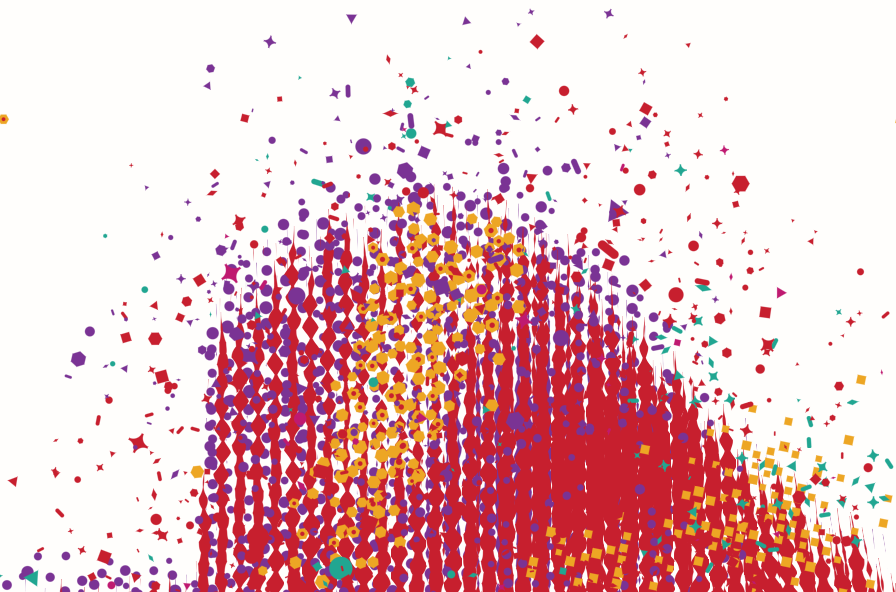
Give the GLSL for this background, as a Shadertoy shader.

```glsl
// A mound of confetti on white: beaded columns under a dome, a slanting band
// of orange hexagons, teal chips and a halo of loose pieces. Each piece lives
// in a jittered grid cell; soft masks decide which cells fill.

const vec3 WHITE = vec3(1.0, 0.995, 0.99);
const vec3 RED = vec3(0.78, 0.12, 0.18);
const vec3 PURPLE = vec3(0.48, 0.20, 0.58);
const vec3 MAGENTA = vec3(0.75, 0.10, 0.44);
const vec3 ORANGE = vec3(0.93, 0.65, 0.14);
const vec3 TEAL = vec3(0.13, 0.65, 0.57);
const float COLUMN_STEP = 0.030;
const float DOT_STEP = 0.031;
const float HEX_STEP = 0.033;
const float TILE_STEP = 0.021;
const float CHIP_STEP = 0.027;
const int HALO_LAYERS = 8;
const float HALO_DENSITY = 0.26;

struct Cell { vec2 centre; vec3 rnd; };

vec3 hash3(vec2 id, float seed) {
    vec3 q = fract(id.xyx * vec3(0.1031, 0.1030, 0.0973) + seed * 0.137);
    q += dot(q, q.yzx + 33.33);
    return fract((q.xxy + q.yzz) * q.zyx);
}

mat2 turn(float a) { return mat2(cos(a), sin(a), -sin(a), cos(a)); }

void paint(inout vec3 col, vec3 tint, float d) {
    col = mix(col, tint, smoothstep(0.8, -0.8, d * iResolution.y));
}

float blob(vec2 p, vec2 centre, vec2 radii) {
    vec2 q = (p - centre) / radii;
    return exp(-dot(q, q));
}

// Staggered grid cell holding a jittered centre
Cell cellAt(vec2 p, float size, float jitter, float seed) {
    vec2 q = p / size;
    vec2 lift = vec2(0.0, 0.5 * mod(floor(q.x), 2.0));
    vec2 id = floor(q + lift);
    vec2 shift = jitter * (hash3(id, seed + 7.0).xy - 0.5);
    return Cell((id + 0.5 - lift + shift) * size, hash3(id, seed));
}

// Circle, square, hexagon, star, diamond, capsule, triangle
float shape(vec2 q, float kind, float s) {
    vec2 a = abs(q);
    if (kind < 1.0) return length(q) - s;
    if (kind < 2.0) return max(a.x, a.y) - 0.8 * s;
    if (kind < 3.0) return max(a.x * 0.866 + a.y * 0.5, a.y) - 0.87 * s;
    if (kind < 4.0) return max(max(a.x, a.y) - s, 0.9 * s - length(a - s));
    if (kind < 5.0) return (a.x * 2.2 + a.y - s) * 0.41;
    if (kind < 6.0) return length(vec2(max(a.x - 0.6 * s, 0.0), q.y)) - 0.35 * s;
    return max(a.x * 0.87 + q.y * 0.5, -q.y) - 0.5 * s;
}

// Dome with a steeper right flank and a low shoulder beyond it
float moundHeight(float x) {
    float dx = x - 0.76;
    float dome = 0.66 - (dx < 0.0 ? 1.0 : 1.8) * dx * dx;
    return max(dome, 0.30 - 0.85 * abs(x - 1.24)) * smoothstep(0.32, 0.37, x);
}

float bandMask(vec2 p) { return smoothstep(0.15, 0.05, abs(p.x - 0.55 - 0.36 * p.y)); }

// Vertical strips whose width swells in layered waves and tapers at the top
float columns(vec2 p, float gap, float fill, float seed) {
    p.x += 0.14 * p.y * smoothstep(1.0, 1.45, p.x);
    float id = floor(p.x / gap);
    vec3 rnd = hash3(vec2(id, 3.0), seed);
    float top = moundHeight((id + 0.5) * gap) + 0.09 * (rnd.x - 0.65);
    float wave = 0.5 * abs(fract(p.y * 27.0 + rnd.y) - 0.5) - 0.125;
    wave += 0.07 * sin(p.y * 151.0 + 40.0 * rnd.z);
    float offset = fract(p.x / gap) - 0.5 + 0.06 * sin(p.y * 43.0 + 30.0 * rnd.x);
    float halfWidth = (fill + wave) * smoothstep(0.0, 0.09, top - p.y);
    return max((abs(offset) - halfWidth) * gap, p.y - top);
}

// Purple dots inside the mound
void dots(inout vec3 col, vec2 p, float gap, float amount, float seed) {
    Cell c = cellAt(p, gap, 0.25, seed);
    float keep = smoothstep(-0.06, 0.02, moundHeight(c.centre.x) + 0.02 - c.centre.y);
    keep *= amount * smoothstep(1.3, 1.05, c.centre.x);
    if (c.rnd.x < keep) paint(col, PURPLE, length(p - c.centre) - gap * mix(0.2, 0.36, c.rnd.y));
}

void mainImage(out vec4 fragColor, in vec2 fragCoord) {
    vec2 p = fragCoord / iResolution.y;
    vec3 col = WHITE;

    // Dots and columns, packed tight in the red core
    float core = blob(p, vec2(1.04, 0.21), vec2(0.20, 0.13));
    float low = smoothstep(0.25, 0.0, p.y) * smoothstep(0.36, 0.55, p.x);
    float violet = blob(p, vec2(0.88, 0.22), vec2(0.18, 0.26));
    float gaps = bandMask(p) * smoothstep(0.12, 0.3, p.y);
    dots(col, p, DOT_STEP, 0.8, 11.0);
    paint(col, PURPLE, columns(p, 0.017, 0.48 * violet - 0.16, 5.0));
    paint(col, RED, columns(p, COLUMN_STEP, 0.27 + 0.28 * core + 0.1 * low - 0.13 * gaps, 1.0));
    float fine = 0.12 + 0.3 * core - 0.35 * smoothstep(0.9, 0.6, p.x);
    paint(col, RED, columns(p, 0.019, fine, 2.0));
    dots(col, p, DOT_STEP * 0.8, 0.38 - 0.3 * core, 23.0);

    // Orange hexagons along the band, some with a red eye
    for (float i = 0.0; i < 2.0; i++) {
        vec2 s = p + 0.4 * HEX_STEP * i;
        Cell c = cellAt(s, HEX_STEP, 0.2, 31.0 + i);
        float keep = bandMask(c.centre) * smoothstep(0.68, 0.6, c.centre.y);
        keep *= mix(0.3, 0.7, smoothstep(0.05, 0.25, c.centre.y));
        keep += 0.4 * blob(c.centre, vec2(0.83, 0.5), vec2(0.06, 0.09));
        if (c.rnd.x > keep) continue;
        float size = HEX_STEP * mix(0.26, 0.4, c.rnd.y);
        paint(col, ORANGE, shape(turn(c.rnd.z * 6.0) * (s - c.centre), 2.0, size));
        if (c.rnd.z < 0.25) paint(col, RED, length(s - c.centre) - 0.35 * size);
    }

    // Tilted orange tiles low on the right
    vec2 s = turn(0.2) * p;
    Cell c = cellAt(s, TILE_STEP, 0.2, 43.0);
    vec2 at = c.centre * turn(0.2);
    float keep = 0.75 * blob(at, vec2(1.3, 0.12), vec2(0.14, 0.13));
    keep += 0.55 * blob(at, vec2(1.0, 0.05), vec2(0.1, 0.05));
    if (c.rnd.x < keep) paint(col, ORANGE, shape(s - c.centre, 1.0, TILE_STEP * mix(0.3, 0.5, c.rnd.y)));

    // Teal chips in two drifts on the right flank
    c = cellAt(p, CHIP_STEP, 0.4, 53.0);
    keep = 0.55 * blob(c.centre, vec2(1.17, 0.4), vec2(0.09, 0.12));
    keep += 0.42 * blob(c.centre, vec2(1.38, 0.15), vec2(0.13, 0.1));
    s = turn(c.rnd.z * 6.3) * (p - c.centre);
    if (c.rnd.x < keep) paint(col, TEAL, shape(s, 3.0 + 4.0 * c.rnd.y, CHIP_STEP * 0.38));

    // Loose halo, large pieces first, each layer on its own turned grid
    for (int i = 0; i < HALO_LAYERS; i++) {
        float k = float(i) / float(HALO_LAYERS - 1);
        float size = mix(0.085, 0.026, sqrt(k));
        mat2 grid = turn(0.7 * float(i) + 0.3);
        c = cellAt(grid * p, size, 0.4, 61.0 + 3.0 * float(i));
        at = c.centre * grid;
        keep = smoothstep(1.12, 0.5, length((at - vec2(0.78, 0.05)) / vec2(0.75, 0.95)));
        if (c.rnd.x > keep * HALO_DENSITY * mix(0.6, 1.0, k)) continue;
        vec2 pick = fract(c.rnd.zy * 31.0);
        float purples = 0.5 * smoothstep(1.25, 0.9, at.x) * smoothstep(0.1, 0.45, at.y);
        vec3 tint = pick.x < purples ? PURPLE : pick.x > 0.93 ? TEAL : pick.x > 0.9 ? MAGENTA : RED;
        s = turn(pick.y * 6.3) * (p - at);
        paint(col, tint, shape(s, c.rnd.z * 7.0, size * mix(0.12, 0.3, c.rnd.y * c.rnd.y)));
    }
    fragColor = vec4(col, 1.0);
}
```
